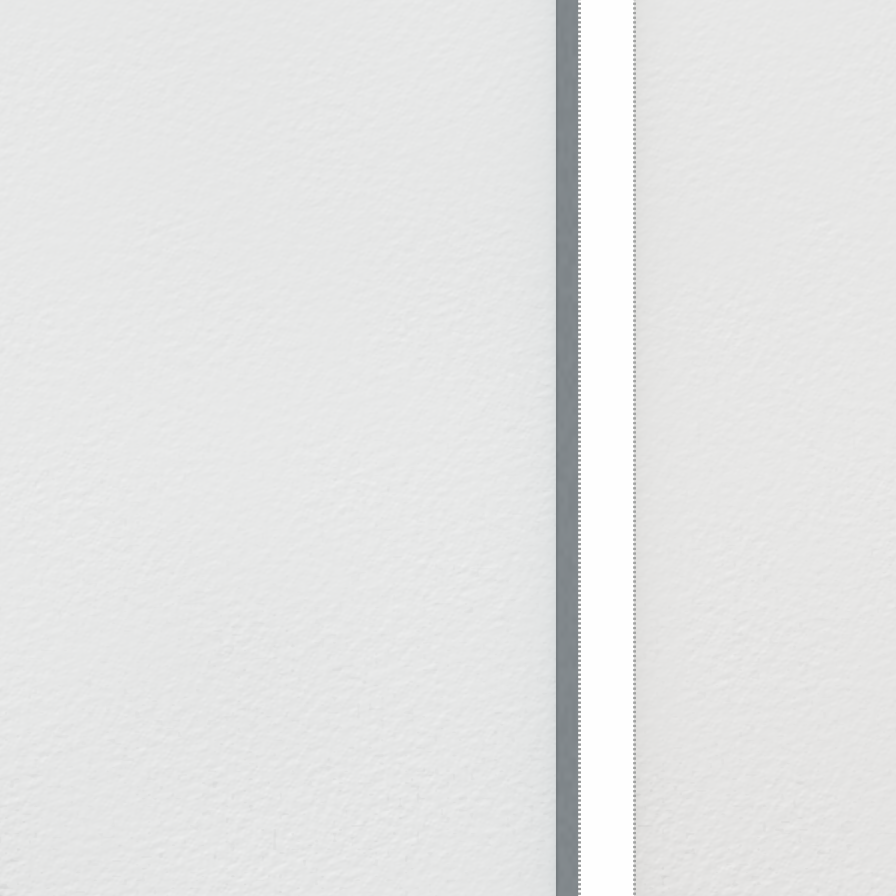
Write a WebGL 1 fragment shader that draws this texture.

```glsl
precision highp float;
uniform vec2 u_resolution;

const float BAND_LEFT = 0.6205;
const float BAND_RIGHT = 0.6455;
const float STRIP_LEFT = 0.6475;
const float STRIP_RIGHT = 0.7075;
const float STITCH_PERIOD = 0.0052;
const float STITCH_WIDTH = 0.0011;
const float GRAIN_SCALE = 150.0;
const float GRAIN_DEPTH = 0.036;

const vec3 WALL = vec3(0.904, 0.907, 0.906);
const vec3 WALL_WARM = vec3(0.902, 0.900, 0.896);
const vec3 BAND = vec3(0.505, 0.530, 0.545);
const vec3 STRIP = vec3(0.996);
const vec3 STITCH = vec3(0.50, 0.51, 0.51);

float hash(vec2 p) {
  vec3 q = fract(vec3(p.xyx) * 0.1031);
  q += dot(q, q.yzx + 33.33);
  return fract((q.x + q.y) * q.z);
}

float noise(vec2 p) {
  vec2 cell = floor(p);
  vec2 f = fract(p);
  f = f * f * (3.0 - 2.0 * f);
  return mix(mix(hash(cell), hash(cell + vec2(1.0, 0.0)), f.x),
             mix(hash(cell + vec2(0.0, 1.0)), hash(cell + 1.0), f.x), f.y);
}

float plasterHeight(vec2 uv) {
  vec2 slanted = vec2(uv.x * 0.75 + uv.y * 0.25, uv.y - uv.x * 0.35);
  vec2 p = slanted * GRAIN_SCALE;
  return noise(p) * 0.65 + noise(p * 2.1 + 17.0) * 0.35;
}

// Soft step one pixel wide
float edge(float at, float x, float px) {
  return smoothstep(at - 0.6 * px, at + 0.6 * px, x);
}

// Column of short dark dashes along a vertical edge
float stitches(vec2 uv, float at, float px) {
  float across = 1.0 - smoothstep(STITCH_WIDTH, STITCH_WIDTH + px, abs(uv.x - at));
  float wave = abs(fract(uv.y / STITCH_PERIOD) - 0.5);
  float soft = 0.5 * px / STITCH_PERIOD + 0.03;
  return across * (1.0 - smoothstep(0.25 - soft, 0.25 + soft, wave));
}

vec3 wallColor(vec2 uv) {
  float rightPanel = step(STRIP_LEFT, uv.x);
  float low = 1.0 - uv.y;
  vec3 color = mix(WALL, WALL_WARM, rightPanel * (0.4 + 0.6 * low));

  // Broad shading and falloff beside the divider
  color += 0.008 * (noise(uv * 4.0) - 0.5);
  color -= 0.008 * smoothstep(0.5, 1.0, low);
  float leftGap = max(BAND_LEFT - uv.x, 0.0);
  float rightGap = max(uv.x - STRIP_RIGHT, 0.0);
  float leftShade = 0.020 * exp(-leftGap / 0.035) + 0.025 * exp(-leftGap / 0.005);
  float rightShade = 0.022 * exp(-rightGap / 0.025) + 0.020 * exp(-rightGap / 0.005);
  color -= mix(leftShade * vec3(1.25, 1.0, 0.9),
               rightShade * vec3(0.95, 1.0, 1.1), rightPanel);

  // Embossed plaster grain, lit from above left
  vec2 lightStep = vec2(-0.0012, 0.0026);
  float relief = plasterHeight(uv) - plasterHeight(uv + lightStep);
  float patches = 0.6 + 0.8 * noise(uv * 11.0 + 5.0);
  color += relief * GRAIN_DEPTH * patches * mix(0.75, 1.35, low);

  // Sparse dark pits
  float pit = smoothstep(0.80, 0.95, noise(uv * vec2(150.0, 230.0) + 40.0));
  return color - pit * 0.020 * patches * low;
}

void main() {
  vec2 uv = gl_FragCoord.xy / u_resolution;
  float px = 1.0 / u_resolution.x;
  vec3 color = wallColor(uv);

  // Grey band with a slightly darker left rim
  vec3 band = BAND + 0.025 * (noise(uv * vec2(220.0, 120.0)) - 0.5);
  band -= 0.045 * (1.0 - smoothstep(0.0, 0.004, uv.x - BAND_LEFT));
  float inBand = edge(BAND_LEFT, uv.x, px) * (1.0 - edge(BAND_RIGHT, uv.x, px));
  color = mix(color, band, inBand);

  // White strip
  float inStrip = edge(BAND_RIGHT, uv.x, px) * (1.0 - edge(STRIP_RIGHT, uv.x, px));
  color = mix(color, STRIP, inStrip);

  // Dashed borders
  color = mix(color, STITCH, 0.80 * stitches(uv, STRIP_LEFT - 0.0008, px));
  color = mix(color, STITCH, 0.65 * stitches(uv, STRIP_RIGHT + 0.0006, px));

  gl_FragColor = vec4(clamp(color, 0.0, 1.0), 1.0);
}
```
